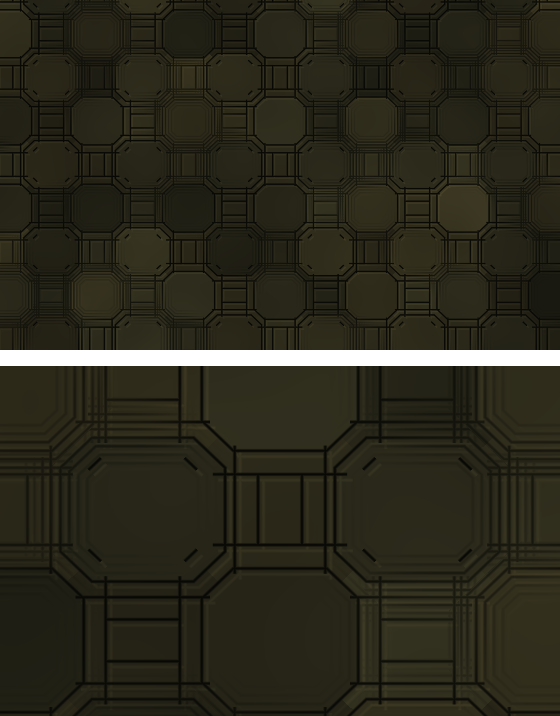
Top, the full canvas; bottom, a detail of the centre.
A Shadertoy shader for this pattern:

```glsl
float hash(vec2 p) {
    return fract(sin(dot(p, vec2(127.1, 311.7))) * 43758.5);
}

vec2 gradientAt(vec2 p) {
    float angle = 6.2832 * hash(p);
    return vec2(cos(angle), sin(angle));
}

float gradientNoise(vec2 p) {
    vec2 i = floor(p), f = fract(p);
    vec2 u = f * f * f * (f * (f * 6.0 - 15.0) + 10.0);
    vec2 e = vec2(1.0, 0.0);
    return mix(mix(dot(gradientAt(i), f), dot(gradientAt(i + e), f - e), u.x),
               mix(dot(gradientAt(i + e.yx), f - e.yx), dot(gradientAt(i + 1.0), f - 1.0), u.x), u.y);
}

// Nearest checkerboard cell centre of the given parity
vec2 checkerCentre(vec2 p, float parity) {
    p.x -= parity;
    vec2 r = floor(vec2(p.x + p.y, p.x - p.y) * 0.5 + 0.5);
    return vec2(r.x + r.y + parity, r.x - r.y);
}

float octagon(vec2 p, float wide) {
    p = abs(p);
    vec2 side = p - vec2(0.57 + 0.03 * wide, 0.55);
    return max(max(side.x, side.y), (p.x + p.y - 0.89 - 0.03 * wide) * 0.707);
}

float stroke(float d, float pixel) {
    return 1.0 - smoothstep(0.1 * pixel, 0.016 + 0.5 * pixel, abs(d));
}

float below(float x, float limit, float pixel) {
    return 1.0 - smoothstep(limit - 0.5 * pixel, limit + 0.5 * pixel, x);
}

float grooveDepth(vec2 p, float pixel) {
    vec2 plate = checkerCentre(p, 0.0), gap = checkerCentre(p, 1.0);
    vec2 a = abs(p - plate), b = abs(p - gap);
    if (mod(gap.y, 2.0) > 0.5) b = b.yx;
    float wide = mod(plate.y, 2.0);
    float d = octagon(a, wide);
    float wear = smoothstep(-0.2, 0.35, gradientNoise(p * 0.55 + 3.7));

    // Plate outline, rails and rungs
    float depth = stroke(d, pixel);
    depth = max(depth, stroke(b.x - 0.27, pixel) * below(b.y, 0.49, pixel));
    depth = max(depth, stroke(b.y - 0.16, pixel) * below(b.x, 0.27, pixel));
    depth = max(depth, stroke(b.y - 0.33, pixel) * below(b.x, 0.49, pixel));
    depth *= 1.0 - 0.4 * wear;

    // Short chamfer notches on alternate rows
    float notch = stroke((a.x + a.y - 0.7) * 0.707, pixel) * below(abs(a.x - a.y), 0.09, pixel);
    depth = max(depth, notch * wide);

    // Faint echoes of the outline, rails and rungs where the relief is worn
    for (float k = 1.0; k < 4.0; k++) {
        float echo = stroke(abs(d) - 0.065 * k, pixel);
        echo = max(echo, stroke(b.x - 0.27 - 0.05 * k, pixel) * below(b.y, 0.49, pixel));
        echo = max(echo, stroke(b.y - 0.33 + 0.06 * k, pixel) * below(b.x, 0.4, pixel));
        depth = max(depth, echo * wear * 0.5 / k);
    }
    return depth;
}

vec3 cellColour(vec2 id) {
    float tone = 0.58 + 0.5 * gradientNoise(id * 0.37 + 0.2) + 0.46 * (hash(id + 9.0) - 0.5);
    vec3 colour = mix(vec3(0.088, 0.085, 0.058), vec3(0.222, 0.209, 0.13), clamp(tone, 0.0, 1.0));
    return colour * (1.0 + vec3(0.05, 0.0, -0.05) * (hash(id + 41.0) - 0.5));
}

void mainImage(out vec4 fragColor, in vec2 fragCoord) {
    // Unit cells: plates sit on every second one
    vec2 p = (fragCoord - 0.5 * iResolution.xy) / iResolution.y;
    p = p * vec2(7.65, 8.03) + vec2(0.0, 0.76);
    float pixel = 8.0 / iResolution.y;

    vec2 plate = checkerCentre(p, 0.0), gap = checkerCentre(p, 1.0);
    float d = octagon(p - plate, mod(plate.y, 2.0));
    vec3 colour = mix(cellColour(plate), cellColour(gap) * 0.97, smoothstep(-0.03, 0.05, d));
    colour *= 1.0 + 0.12 * gradientNoise(p * 0.8);

    // Carved shadow with a lit lower right lip
    float depth = grooveDepth(p, pixel);
    float lip = max(grooveDepth(p + vec2(-0.04, 0.045), pixel) - depth, 0.0);
    colour = mix(colour, vec3(0.02, 0.02, 0.012), 0.92 * depth) * (1.0 + 0.25 * lip);
    fragColor = vec4(colour, 1.0);
}
```
